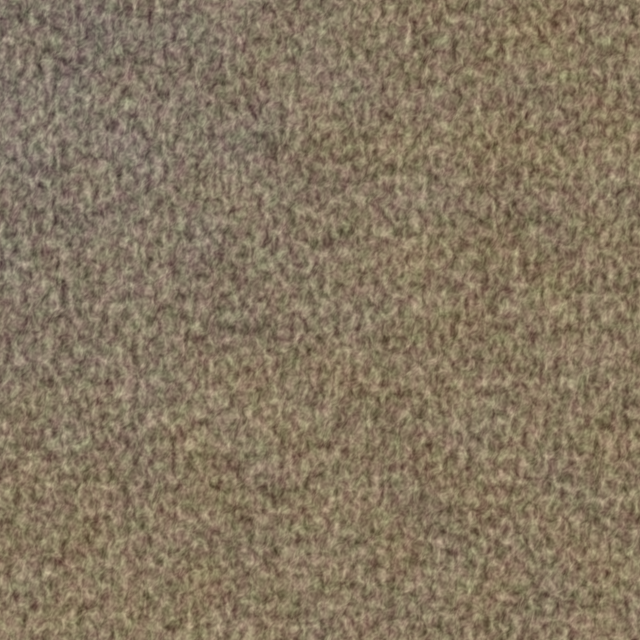
Write a WebGL 1 fragment shader that draws this texture.

```glsl
precision highp float;

uniform vec2 u_resolution;

#define MEAN_COLOR vec3(0.520, 0.462, 0.379)
#define TONE_AXIS vec3(1.0, 1.02, 0.87)
#define PINK_GREEN_AXIS vec3(0.6, -0.45, 0.35)
#define WARM_COOL_AXIS vec3(0.6, 0.1, -1.0)
#define GRAIN_CELLS vec2(82.0, 60.0)
#define CONTRAST 0.205
#define HUE_VARIATION 0.045
#define WARP 0.004

// Random unit vector for a lattice point
vec2 latticeGradient(vec2 cell) {
  vec3 p = fract(cell.xyx * vec3(0.1031, 0.1030, 0.0973));
  p += dot(p, p.yzx + 33.33);
  float angle = 6.28318 * fract((p.x + p.y) * p.z);
  return vec2(cos(angle), sin(angle));
}

// Gradient noise with a quintic fade, roughly -0.7 to 0.7
float gradientNoise(vec2 p) {
  vec2 cell = floor(p);
  vec2 f = p - cell;
  vec2 fade = f * f * f * (f * (f * 6.0 - 15.0) + 10.0);
  vec2 e = vec2(1.0, 0.0);
  float a = dot(latticeGradient(cell), f);
  float b = dot(latticeGradient(cell + e.xy), f - e.xy);
  float c = dot(latticeGradient(cell + e.yx), f - e.yx);
  float d = dot(latticeGradient(cell + e.xx), f - e.xx);
  return mix(mix(a, b, fade.x), mix(c, d, fade.x), fade.y);
}

// Slightly upright fibre clumps over three scales
float fibreGrain(vec2 uv) {
  float sum = 0.0;
  float weight = 1.0;
  vec2 cells = GRAIN_CELLS;
  vec2 p = uv;
  for (int i = 0; i < 3; i++) {
    sum += weight * gradientNoise(p * cells + 17.3);
    p = mat2(0.97, 0.24, -0.24, 0.97) * p + 3.7;
    cells *= 1.75;
    weight *= 0.72;
  }
  return sum;
}

void main() {
  vec2 uv = gl_FragCoord.xy / min(u_resolution.x, u_resolution.y);

  // Bend the lattice so the grains stay irregular
  vec2 bend = vec2(gradientNoise(uv * 45.0 + 5.0), gradientNoise(uv * 45.0 + 91.0));
  vec2 cloth = uv + WARP * bend;

  // Brightness: grains, faint upright threads and soft blotches
  float grain = fibreGrain(cloth);
  float threads = gradientNoise(cloth * vec2(115.0, 24.0) + 41.0);
  float clumps = gradientNoise(cloth * vec2(34.0, 28.0) + 63.0);
  float blotches = gradientNoise(uv * 7.0 + 29.0);
  float tone = grain + 0.35 * threads + 0.38 * clumps + 0.2 * blotches;

  // Hue: small pink and green flecks, cooler toward the upper left
  float fleck = gradientNoise(cloth * vec2(62.0, 54.0) + 137.0);
  fleck += 0.6 * gradientNoise(uv * 21.0 + 171.0);
  float coolCorner = 1.0 - smoothstep(0.05, 0.85, distance(uv, vec2(0.0, 0.88)));
  float warmth = 0.010 - 0.040 * coolCorner + 0.02 * gradientNoise(uv * 11.0 + 211.0);

  vec3 color = MEAN_COLOR + CONTRAST * tone * TONE_AXIS;
  color += HUE_VARIATION * fleck * PINK_GREEN_AXIS;
  color += warmth * WARM_COOL_AXIS;
  gl_FragColor = vec4(clamp(color, 0.0, 1.0), 1.0);
}
```
